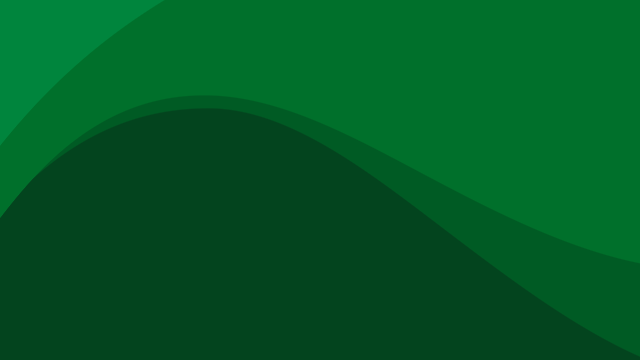
This background is drawn by a WebGL 1 fragment shader. Its source:

```glsl
precision highp float;
// Flat green background of overlapping waves with a lighter top-left corner.
// Each edge is a chain of cubic Hermite spans on a 16 by 9 grid; the regions
// are painted back to front with an antialiased fill under or over an edge.

uniform vec2 u_resolution;

const vec2 GRID = vec2(16.0, 9.0);

const vec3 FIELD_GREEN  = vec3(0.000, 0.440, 0.167);
const vec3 CORNER_GREEN = vec3(0.000, 0.522, 0.240);
const vec3 BAND_GREEN   = vec3(0.000, 0.355, 0.140);
const vec3 HILL_GREEN   = vec3(0.012, 0.268, 0.118);

// Height at x of a cubic from point a to point b with given end slopes.
float span(float x, vec2 a, vec2 b, float slopeA, float slopeB) {
  float width = b.x - a.x;
  float t = clamp((x - a.x) / width, 0.0, 1.0);
  float s = 1.0 - t;
  float rise = t * t * (3.0 - 2.0 * t);
  return mix(a.y, b.y, rise) + width * t * s * (slopeA * s - slopeB * t);
}

// Wave through a shared left foot, a crest, a falling flank and a right end.
// slopes holds the gradient at the foot, crest, flank and end.
float wave(float x, vec2 crest, vec2 flank, vec2 end, vec4 slopes) {
  vec2 start = vec2(0.0, 3.542);
  vec2 foot = vec2(0.833, 4.542);
  if (x < foot.x) return span(x, start, foot, 1.3, 1.08);
  if (x < crest.x) return span(x, foot, crest, slopes.x, slopes.y);
  if (x < flank.x) return span(x, crest, flank, slopes.y, slopes.z);
  return span(x, flank, end, slopes.z, slopes.w);
}

// Smooth coverage of the side where the signed height is positive.
float coverage(float height, float pixel) {
  return clamp(0.5 + height / (1.3 * pixel), 0.0, 1.0);
}

void main() {
  vec2 p = gl_FragCoord.xy / u_resolution * GRID;
  float pixel = GRID.y / u_resolution.y;

  // Edge heights
  float corner = span(p.x, vec2(0.0, 5.354), vec2(4.792, 9.396), 1.25, 0.56);
  float band = wave(p.x, vec2(5.167, 6.615), vec2(10.667, 4.604),
                    vec2(16.0, 2.417), vec4(1.08, -0.01, -0.53, -0.2));
  float hill = wave(p.x, vec2(5.208, 6.292), vec2(10.667, 3.604),
                    vec2(16.0, 0.083), vec4(0.89, 0.0, -0.76, -0.44));

  // Layers, back to front
  vec3 color = FIELD_GREEN;
  color = mix(color, CORNER_GREEN, coverage(p.y - corner, pixel));
  color = mix(color, BAND_GREEN, coverage(band - p.y, pixel));
  color = mix(color, HILL_GREEN, coverage(hill - p.y, pixel));

  gl_FragColor = vec4(color, 1.0);
}
```
